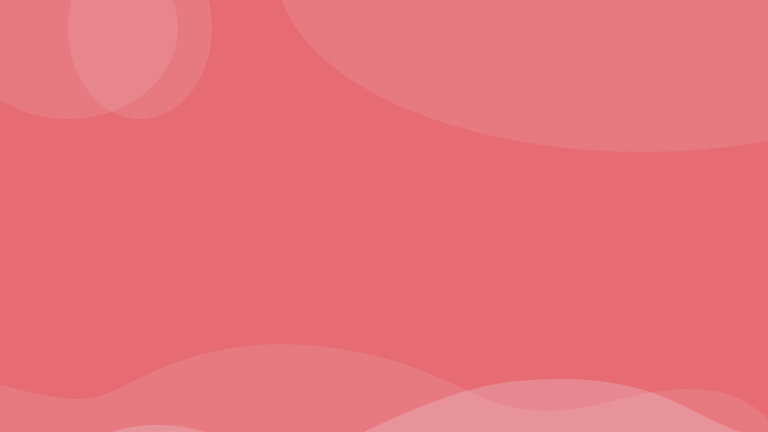
This background is drawn by a Shadertoy shader. Its source:

```glsl
// Coral backdrop with translucent ellipses above and soft layered waves below.

// Wave crests as (x, height, slope); the canvas is 432 units tall
const vec3 KNOTS[13] = vec3[13](
    // long back wave
    vec3(0.0, 47.0, -0.22), vec3(80.0, 33.0, 0.0), vec3(135.0, 52.0, 0.5),
    vec3(280.0, 88.0, 0.0), vec3(466.0, 42.0, -0.5), vec3(548.0, 21.0, 0.0),
    vec3(685.0, 43.0, 0.0), vec3(768.0, 13.0, -1.0),
    // front hill
    vec3(360.0, -2.0, 0.5), vec3(466.0, 41.0, 0.3), vec3(562.0, 53.0, 0.0),
    vec3(650.0, 40.0, -0.33), vec3(745.0, -2.0, -0.35));

// Cubic Hermite curve through the knots from first to last
float crest(float x, int first, int last) {
    float height = KNOTS[first].y;
    for (int i = first; i < last; i++) {
        vec3 a = KNOTS[i], b = KNOTS[i + 1];
        float span = b.x - a.x;
        float t = clamp((x - a.x) / span, 0.0, 1.0), s = 1.0 - t;
        float curve = mix(a.y, b.y, t * t * (3.0 - 2.0 * t))
                    + span * t * s * (a.z * s - b.z * t);
        if (x >= a.x) height = curve;
    }
    return height;
}

// Smooth coverage, one pixel wide, where the field is negative
float inside(float field) {
    return clamp(0.5 - field / max(fwidth(field), 1e-5), 0.0, 1.0);
}

float ellipse(vec2 p, vec2 center, vec2 radii) {
    return inside(length((p - center) / radii) - 1.0);
}

void mainImage(out vec4 fragColor, in vec2 fragCoord) {
    vec2 p = fragCoord / iResolution.y * 432.0;
    vec3 color = vec3(0.902, 0.418, 0.450);
    vec3 veil = vec3(0.93, 0.98, 1.0);

    // Ellipses hanging from the top edge
    color = mix(color, veil, 0.1 * ellipse(p, vec2(68.0, 404.0), vec2(110.0, 91.0)));
    color = mix(color, veil, 0.1 * ellipse(p, vec2(140.0, 404.0), vec2(72.0, 91.0)));
    color = mix(color, veil, 0.1 * ellipse(p, vec2(643.0, 462.0), vec2(366.0, 182.0)));

    // Back wave, then the two brighter hills
    color = mix(color, veil, 0.1 * inside(p.y - crest(p.x, 0, 7)));
    color = mix(color, veil, 0.2 * inside(p.y - crest(p.x, 8, 12)));
    color = mix(color, veil, 0.2 * ellipse(p, vec2(158.0, -30.0), vec2(79.0, 37.0)));

    fragColor = vec4(color, 1.0);
}
```
